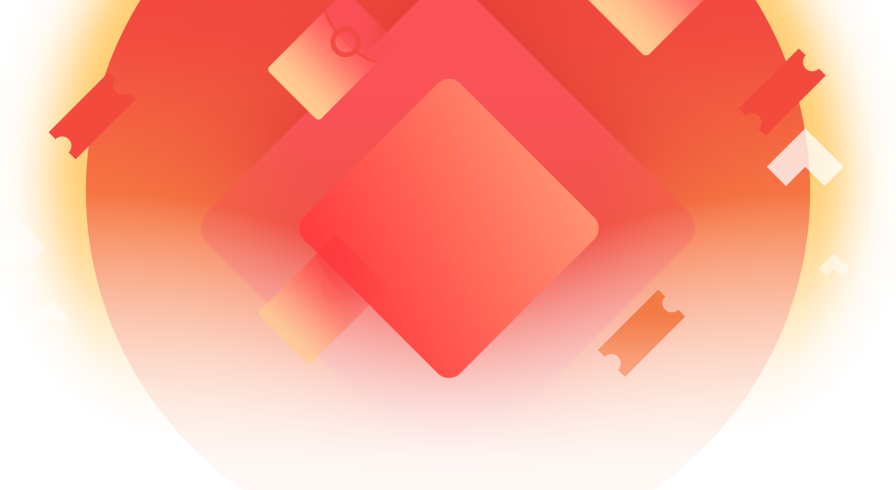
A Shadertoy shader for this background:

```glsl
const vec3 WHITE = vec3(1.0);
const vec3 RED = vec3(0.95, 0.29, 0.25);
const vec3 DEEP_RED = vec3(0.89, 0.25, 0.21);
const vec3 ORANGE = vec3(0.965, 0.47, 0.26);
const vec3 PEACH = vec3(1.0, 0.80, 0.57);
const vec3 CORAL = vec3(1.0, 0.32, 0.35);
const vec3 GLOW = vec3(1.0, 0.79, 0.40);

// Axes of the result: x points up-right, y points down-right
vec2 turn45(vec2 q) {
    return vec2(q.x + q.y, q.x - q.y) * 0.70711;
}

float boxDist(vec2 q, vec2 halfSize, float radius) {
    vec2 d = abs(q) - halfSize + radius;
    return length(max(d, 0.0)) + min(max(d.x, d.y), 0.0) - radius;
}

float fill(float dist, float soft) {
    return 1.0 - smoothstep(-soft, soft, dist);
}

// Rectangle with a round bite in each short end
float ticketDist(vec2 q, vec2 halfSize, float bite) {
    q = turn45(q);
    float notch = length(vec2(abs(q.x) - halfSize.x, q.y)) - bite;
    return max(boxDist(q, halfSize, 0.002), -notch);
}

// Square with its lower quarter removed, apex at the origin
float chevronDist(vec2 q, float size) {
    q = turn45(q);
    vec2 c = vec2(-q.x, q.y) - 0.5 * size;
    float cut = boxDist(c - 0.5 * size, vec2(0.5 * size), 0.0);
    return max(boxDist(c, vec2(0.5 * size), 0.0), -cut);
}

// Envelope with a curved flap and a ring clasp; alpha is its coverage
vec4 envelope(vec2 q, vec3 tip, float detail, float soft) {
    vec2 halfSize = vec2(0.114, 0.075);
    q = turn45(q);
    float along = clamp(0.5 + 0.5 * q.x / halfSize.x, 0.0, 1.0);
    vec3 col = mix(PEACH, tip, smoothstep(0.0, 0.85, along));
    float bend = q.y / halfSize.y;
    float flap = q.x - 0.038 - 0.017 * bend * bend;
    float clasp = length(q - vec2(0.040, 0.0));
    col = mix(col, tip * vec3(0.97, 0.94, 0.94), fill(-flap, soft) * 0.6);
    float strokes = max(fill(abs(flap) - 0.003, soft) * step(0.026, clasp),
                        fill(abs(clasp - 0.026) - 0.005, soft));
    col = mix(col, RED, strokes * detail);
    return vec4(col, fill(boxDist(q, halfSize, 0.009), soft));
}

// Sunset disc, outer glow and large diamond, dissolving downward
vec3 backdrop(vec2 p, float soft) {
    float disc = length(p - vec2(0.0, 0.61)) - 0.739;
    float outside = max(disc, 0.0);
    float lowFade = smoothstep(0.08, 0.68, p.y);
    float halo = exp(-outside * outside * 110.0) * lowFade;
    vec3 col = mix(WHITE, GLOW, halo * 0.88);

    float diamond = boxDist(turn45(p - vec2(0.0, 0.535)), vec2(0.3705), 0.048);
    float height = smoothstep(0.56, 1.0, p.y);
    vec3 inner = mix(ORANGE, RED, height);
    float shade = exp(-max(diamond, 0.0) * 9.0) * smoothstep(0.5, 0.8, p.y);
    inner = mix(inner, DEEP_RED, shade * 0.85);
    inner = mix(inner, RED, exp(-p.x * p.x * 9.0) * (1.0 - height) * 0.75);

    vec3 panel = mix(vec3(0.94, 0.32, 0.28), vec3(0.975, 0.32, 0.34),
                     smoothstep(0.5, 0.82, p.y));
    panel = mix(panel, ORANGE, smoothstep(0.25, 0.52, abs(p.x)) * 0.4);
    inner = mix(inner, panel, fill(diamond, soft));

    float start = mix(0.61, 0.45, exp(-p.x * p.x * 8.0));
    float t = clamp((start - p.y) / (start - 0.03), 0.0, 1.0);
    float fade = 0.97 * (1.0 - pow(1.0 - t, 1.6));
    inner = mix(inner, vec3(1.0, 0.99, 0.98), fade);
    return mix(col, inner, fill(disc, soft));
}

void mainImage(out vec4 fragColor, in vec2 fragCoord) {
    vec2 p = (fragCoord - vec2(0.5 * iResolution.x, 0.0)) / iResolution.y;
    float soft = 0.75 / iResolution.y;
    vec3 col = backdrop(p, soft);

    // Central diamond
    vec2 q = p - vec2(0.002, 0.534);
    float ramp = clamp(0.45 + dot(q, vec2(1.55, 0.75)), 0.0, 1.0);
    vec3 face = mix(vec3(1.0, 0.24, 0.25), vec3(1.0, 0.60, 0.46), ramp);
    col = mix(col, face, fill(boxDist(turn45(q), vec2(0.2255), 0.033), soft));

    // Envelopes
    vec4 env = envelope(p - vec2(-0.237, 0.886), CORAL, 0.95, soft);
    col = mix(col, env.rgb, env.a * (1.0 - 0.7 * smoothstep(-0.19, -0.10, p.x)));
    env = envelope((p - vec2(0.437, 1.043)) / 1.2, CORAL, 0.95, soft);
    col = mix(col, env.rgb, env.a);
    env = envelope(p - vec2(-0.256, 0.388), vec3(1.0, 0.23, 0.25), 0.25, soft);
    col = mix(col, env.rgb, env.a * mix(0.7, 0.15, smoothstep(-0.25, -0.12, p.x)));

    // Tickets
    vec2 ticket = vec2(0.087, 0.039);
    float tickets = min(ticketDist(p - vec2(-0.726, 0.764), ticket, 0.019),
                        ticketDist(p - vec2(0.682, 0.812), ticket, 0.019));
    col = mix(col, vec3(0.95, 0.29, 0.24), fill(tickets, soft));
    vec3 paleTicket = mix(vec3(0.98, 0.64, 0.50), vec3(0.95, 0.48, 0.27),
                          smoothstep(0.23, 0.38, p.y));
    float lowTicket = ticketDist(p - vec2(0.395, 0.320), ticket, 0.019);
    col = mix(col, paleTicket, fill(lowTicket, soft));

    // Translucent chevrons
    col = mix(col, WHITE, 0.75 * fill(chevronDist(p - vec2(0.729, 0.738), 0.111), soft));
    float faint = min(chevronDist(p - vec2(0.788, 0.483), 0.045),
                      min(chevronDist(p - vec2(-0.890, 0.565), 0.100),
                          chevronDist(p - vec2(-0.807, 0.386), 0.045)));
    col = mix(col, WHITE, 0.5 * fill(faint, soft));
    fragColor = vec4(col, 1.0);
}
```
